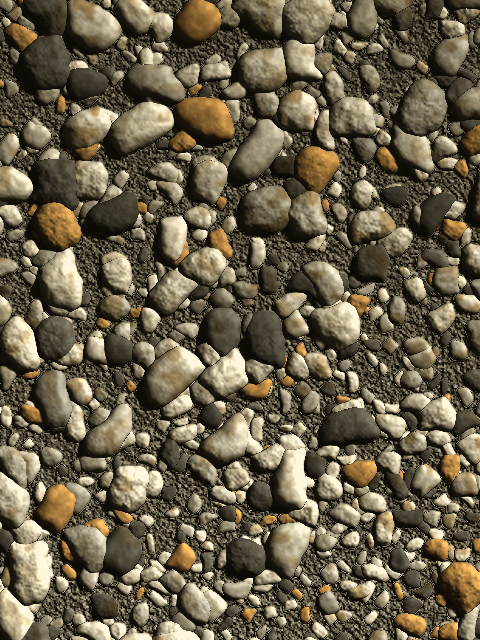
Write a Shadertoy shader that draws this texture.

```glsl
#define LARGE_FREQ 9.0
#define MEDIUM_FREQ 15.5
#define SMALL_FREQ 28.0
#define DOME_HEIGHT 0.72
#define SUN_DIR normalize(vec3(0.60, 0.52, 0.52))
#define SUN_GAIN 1.22
#define AMBIENT 0.055
#define SHADOW_REACH 0.075
#define SHADOW_STEPS 8
#define PIT_DEPTH 0.0022
#define GRIT_DEPTH 0.0060

struct Surface {
    float height;   // above the mortar
    float edge;     // distance inside the stone outline
    vec2 id;        // seed of the topmost stone
};

vec3 hash3(vec2 p) {
    vec3 q = fract(p.xyx * vec3(0.1031, 0.1030, 0.0973));
    q += dot(q, q.yxz + 33.33);
    return fract((q.xxy + q.yzz) * q.zyx);
}

float noise(vec2 p) {
    vec2 i = floor(p), f = fract(p);
    f = f * f * (3.0 - 2.0 * f);
    vec2 e = vec2(0, 1);
    return mix(mix(hash3(i).x, hash3(i + e.yx).x, f.x),
               mix(hash3(i + e.xy).x, hash3(i + e.yy).x, f.x), f.y);
}

mat2 rotation(float a) {
    float c = cos(a), s = sin(a);
    return mat2(c, s, -s, c);
}

// One jittered layer of domed pebbles; the share changes towards the lower right
void addPebbles(vec2 p, float freq, vec2 share, float layer, inout Surface s) {
    mat2 turn = rotation(0.4 + layer * 1.1);
    vec2 g = turn * p * freq;
    vec2 cell = floor(g);
    for (int y = -1; y <= 1; y++)
    for (int x = -1; x <= 1; x++) {
        vec2 c = cell + vec2(x, y);
        vec2 id = c + layer * 57.0;
        vec3 place = hash3(id);
        vec3 form = hash3(id + 211.0);
        vec2 center = c + 0.5 + (place.xy - 0.5) * 0.56;
        vec2 world = (center / freq) * turn;
        float crowd = 1.0 - smoothstep(0.25, 1.05, distance(world, vec2(1.0, 0.0)));
        if (place.z > mix(share.x, share.y, crowd)) continue;

        float radius = mix(0.34, 0.49, form.x);
        float stretch = mix(1.0, 1.34, form.y);
        vec2 q = rotation(form.z * 6.283) * (g - center) / radius;
        q = abs(q * vec2(1.0 / stretch, stretch) + 0.10 * q.yx * q.x);
        float power = mix(2.0, 3.2, fract(form.x * 7.0));
        float l = pow(pow(q.x, power) + pow(q.y, power), 1.0 / power);
        if (l >= 1.0) continue;

        float tilt = 1.0 + 0.28 * dot(g - center, form.yz - 0.5) / radius;
        float h = DOME_HEIGHT * radius / freq * tilt * sqrt(1.0 - l * l * l);
        if (h > s.height) {
            s = Surface(h, (1.0 - l) * radius / freq, id);
        }
    }
}

Surface pebbleBed(vec2 p) {
    vec2 w = p * 19.0;
    p += 0.017 * (vec2(noise(w), noise(w + 37.0)) - 0.5);
    p += 0.005 * (noise(p * 55.0) - 0.5);
    Surface s = Surface(0.0, 0.0, vec2(0.0));
    addPebbles(p, LARGE_FREQ, vec2(0.84, 0.12), 1.0, s);
    addPebbles(p, MEDIUM_FREQ, vec2(0.66, 0.72), 2.0, s);
    addPebbles(p, SMALL_FREQ, vec2(0.48, 0.88), 3.0, s);
    return s;
}

// Fine relief: pits on the stones, coarse grit in the mortar
float reliefHeight(vec2 p, Surface s) {
    float onStone = smoothstep(0.0, 0.002, s.edge);
    float rough = mix(0.3, 1.6, hash3(s.id + 83.0).y);
    float pits = noise(p * 75.0) + 0.4 * noise(p * 180.0);
    float grit = noise(p * 150.0) + 0.5 * noise(p * 310.0);
    return s.height + mix(GRIT_DEPTH * grit, PIT_DEPTH * rough * pits, onStone);
}

float sunlight(vec2 p, float h) {
    float slope = SUN_DIR.z / length(SUN_DIR.xy);
    vec2 dir = normalize(SUN_DIR.xy);
    float blocked = 0.0;
    for (int i = 1; i <= SHADOW_STEPS; i++) {
        float t = SHADOW_REACH * pow(float(i) / float(SHADOW_STEPS), 1.4);
        blocked = max(blocked, pebbleBed(p + dir * t).height - h - slope * t);
    }
    return 1.0 - smoothstep(0.0, 0.005, blocked);
}

vec3 stoneColor(vec2 p, vec2 id) {
    vec3 kind = hash3(id + 409.0);
    vec3 color = mix(vec3(0.56, 0.57, 0.58), vec3(1.02, 1.0, 0.97), sqrt(kind.x));
    if (kind.y < 0.16) color = vec3(0.27, 0.28, 0.30) + 0.15 * kind.x;
    else if (kind.z < 0.11) color = vec3(0.80, 0.62, 0.40);
    float stain = smoothstep(0.48, 0.85, noise(p * 42.0 + kind.xy * 20.0));
    color *= mix(vec3(1.0), vec3(0.74, 0.66, 0.54), stain * kind.z);
    return color * (0.86 + 0.24 * noise(p * 120.0));
}

void mainImage(out vec4 fragColor, in vec2 fragCoord) {
    vec2 p = fragCoord / iResolution.x;
    float pixel = 1.0 / iResolution.x;
    Surface s = pebbleBed(p);

    // Normal from the relief
    vec2 e = vec2(0.0016, 0.0);
    float h = reliefHeight(p, s);
    float hx = reliefHeight(p + e.xy, pebbleBed(p + e.xy));
    float hy = reliefHeight(p + e.yx, pebbleBed(p + e.yx));
    vec3 normal = normalize(vec3(h - hx, h - hy, e.x));

    // Materials
    vec3 mortar = vec3(0.46) * (0.55 + 0.8 * noise(p * 260.0));
    vec3 albedo = mix(mortar, stoneColor(p, s.id), smoothstep(0.0, 1.5 * pixel, s.edge));

    // Low sun, hard shadows and dim sky light
    float sun = max(dot(normal, SUN_DIR), 0.0) * sunlight(p, h);
    float fade = mix(1.08, 0.78, fragCoord.y / iResolution.y);
    float sky = AMBIENT * (0.5 + normal.z) * (0.6 + 18.0 * s.height);
    vec3 light = albedo * (SUN_GAIN * fade * sun + sky) + 0.035;

    // Warm film tone
    vec3 color = pow(min(light, 1.0), vec3(1.0, 1.06, 1.22)) * vec3(1.0, 0.97, 0.87);
    fragColor = vec4(color, 1.0);
}
```
